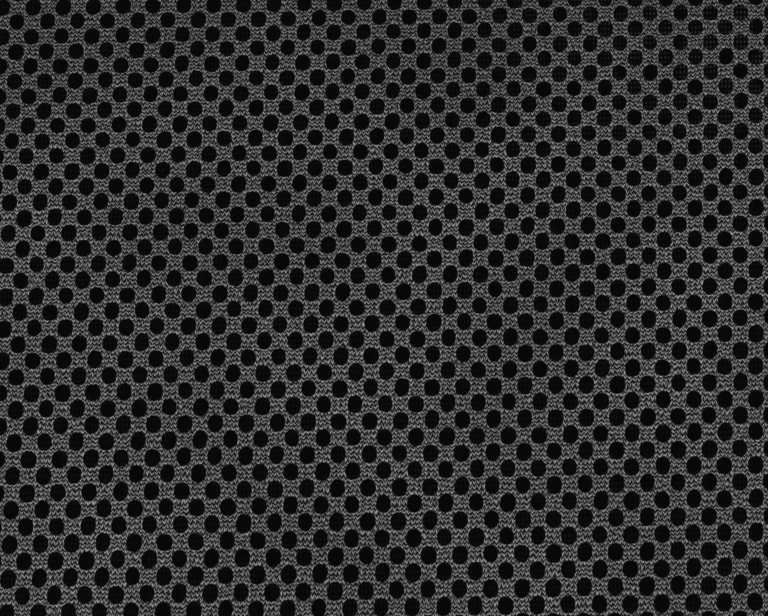
Write a WebGL 2 fragment shader that draws this texture.

```glsl
#version 300 es
precision highp float;
// Dark spacer-mesh fabric: two interleaved lattices of rounded holes in knitted yarn.
// A gently fanned, foreshortened mapping places the lattice; chevron stitches and
// gradient noise shade the yarn, and a faint backing weave shows inside the holes.
uniform vec2 u_resolution;
out vec4 fragColor;

#define REPEATS vec2(25.0, 23.85)     // lattice periods per canvas width
#define ANCHOR vec2(0.344, 0.444)     // one hole centre, measured from the top left
#define FAN 0.045                     // lean of the columns at the left edge
#define ROW_TILT 0.015                // rise of the rows towards the right
#define FORESHORTEN 2.8               // rows get closer towards the top
#define HOLE_RADIUS vec2(0.242, 0.262)
#define HOLE_JITTER 0.035
#define STITCHES vec2(7.0, 7.0)       // wales and courses per period
#define YARN_DARK vec3(0.085, 0.083, 0.087)
#define YARN_LIGHT vec3(0.57, 0.565, 0.575)
#define HOLE_COLOR vec3(0.034, 0.028, 0.034)

const float TAU = 6.2831853;

vec2 hash2(vec2 p) {
    vec3 q = fract(p.xyx * vec3(0.1031, 0.1030, 0.0973));
    q += dot(q, q.yzx + 33.33);
    return fract((q.xx + q.yz) * q.zy);
}

float cornerSlope(vec2 cell, vec2 offset) {
    float angle = TAU * hash2(cell).x;
    return dot(vec2(cos(angle), sin(angle)), offset);
}

// Gradient noise, roughly -0.7 to 0.7
float noise(vec2 p) {
    vec2 i = floor(p), f = fract(p);
    vec2 k = f * f * f * (f * (f * 6.0 - 15.0) + 10.0);
    vec2 e = vec2(1.0, 0.0);
    float low = mix(cornerSlope(i, f), cornerSlope(i + e, f - e), k.x);
    float high = mix(cornerSlope(i + e.yx, f - e.yx), cornerSlope(i + 1.0, f - 1.0), k.x);
    return mix(low, high, k.y);
}

// Canvas position (width units, y down) to lattice coordinates
vec2 toLattice(vec2 q) {
    vec2 d = q - ANCHOR;
    float u = d.x + FAN * d.y * (1.0 - q.x);
    float v = d.y + ROW_TILT * d.x;
    return REPEATS * vec2(u, v) - vec2(0.0, FORESHORTEN * d.y * d.y);
}

// Signed distance to the nearest hole of both lattices, in periods
float holeDistance(vec2 w) {
    float nearest = 1.0;
    for (int i = 0; i < 2; i++) {
        vec2 g = w + 0.5 * float(i);
        vec2 id = floor(g + 0.5);
        vec2 rnd = hash2(id + 80.0 + 37.0 * float(i)) - 0.5;
        vec2 o = g - id - HOLE_JITTER * rnd;
        o.x += 0.12 * rnd.x * o.y;
        vec2 e = abs(o) / (HOLE_RADIUS * (1.0 + 0.12 * rnd.yx));
        float radius = pow(pow(e.x, 2.3) + pow(e.y, 2.3), 1.0 / 2.3);
        nearest = min(nearest, (radius - 1.0) * HOLE_RADIUS.x);
    }
    return nearest + 0.022 * noise(w * 8.0 + 300.0);
}

// Brightness of the knitted surface: columns of V-shaped loops
float stitchLight(vec2 w) {
    vec2 wobble = vec2(noise(w * 3.0 + 140.0), noise(w * 3.0 + 220.0));
    vec2 s = w * STITCHES + 0.7 * wobble;
    float arm = abs(fract(s.x) - 0.5) * 2.0;
    float yarn = 0.5 + 0.5 * cos(TAU * (s.y + 0.6 * arm));
    float groove = mix(0.5, 1.0, smoothstep(0.0, 0.4, 1.0 - arm));
    float fleck = noise(w * vec2(10.0, 8.0) + 410.0);
    return 0.07 + 0.72 * yarn * groove + 0.45 * fleck;
}

vec3 fabric(vec2 q, float blur) {
    vec2 w = toLattice(q);
    float d = holeDistance(w);

    // Yarn, with a lighter thread around every hole
    float rim = exp(-pow((d - 0.035) / 0.025, 2.0));
    float light = clamp(stitchLight(w) + 0.13 * rim, 0.0, 1.0);
    vec3 yarn = mix(YARN_DARK, YARN_LIGHT, light);
    yarn *= 1.0 + 0.12 * noise(q * 5.0 + 50.0) - 0.1 * smoothstep(0.25, 0.0, q.y);

    // Backing weave, clearest towards the upper right
    vec2 dots = 0.5 + 0.5 * cos(TAU * w * vec2(8.0, 6.0));
    float corner = smoothstep(0.5, 1.0, q.x) * smoothstep(0.3, 0.0, q.y);
    float backing = dots.x * dots.y * (0.04 + 0.13 * corner);
    vec3 hole = HOLE_COLOR + backing * smoothstep(-0.3, 0.3, noise(w * 1.7 + 90.0));

    return mix(hole, yarn, smoothstep(-blur, blur, d));
}

void main() {
    float height = u_resolution.y / u_resolution.x;
    float blur = 0.012 + 0.5 * REPEATS.x / u_resolution.x;
    vec3 color = vec3(0.0);
    // Four samples per pixel keep the fine stitches smooth
    for (int i = 0; i < 4; i++) {
        vec2 offset = vec2(i % 2, i / 2) * 0.5 - 0.25;
        vec2 p = (gl_FragCoord.xy + offset) / u_resolution.x;
        color += 0.25 * fabric(vec2(p.x, height - p.y), blur);
    }
    fragColor = vec4(color, 1.0);
}
```
